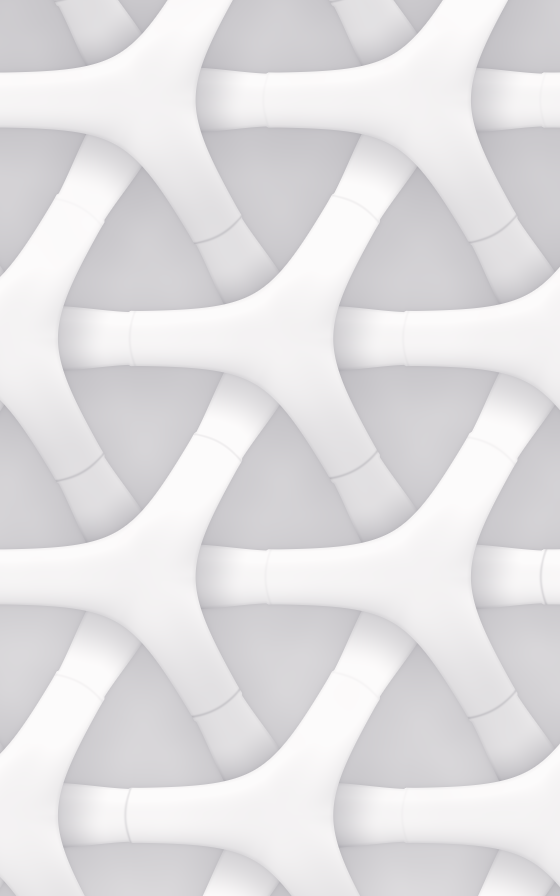
Reproduce this pattern procedurally as a Shadertoy shader.

```glsl
#define REPEATS_ACROSS 2.034
#define LATTICE_ORIGIN vec2(1.02, 2.025)
#define ARM_HALF_WIDTH 0.098
#define HUB_FLARE 0.067
#define END_FLARE 0.026
#define SEAM_AT 0.555
#define SHADOW_REACH 0.17
#define SHADOW_DEPTH 0.15
#define LIGHT_DIR vec2(-0.15, 0.95)
#define SHADE_COLOR vec3(0.722, 0.715, 0.735)
#define WHITE_COLOR vec3(0.990, 0.984, 0.984)

const float ROW_HEIGHT = 0.8660254;

// Position relative to the nearest of a hub's three arms
struct Arm {
    vec2 dir;
    float along, side, halfWidth, dist;
};

vec2 hash2(vec2 p) {
    vec3 q = fract(p.xyx * vec3(0.1031, 0.1030, 0.0973));
    q += dot(q, q.yzx + 33.33);
    return fract((q.xx + q.yz) * q.zy);
}

float cornerNoise(vec2 cell, vec2 corner, vec2 f) {
    return dot(hash2(cell + corner) * 2.0 - 1.0, f - corner);
}

float gradientNoise(vec2 p) {
    vec2 i = floor(p), f = fract(p);
    vec2 u = f * f * f * (f * (f * 6.0 - 15.0) + 10.0);
    float low = mix(cornerNoise(i, vec2(0, 0), f), cornerNoise(i, vec2(1, 0), f), u.x);
    float high = mix(cornerNoise(i, vec2(0, 1), f), cornerNoise(i, vec2(1, 1), f), u.x);
    return mix(low, high, u.y);
}

Arm nearestArm(vec2 p) {
    Arm arm;
    arm.along = -1.0;
    for (int k = 0; k < 3; k++) {
        float angle = radians(60.0 + 120.0 * float(k));
        vec2 dir = vec2(cos(angle), sin(angle));
        float along = dot(p, dir);
        if (along > arm.along) {
            arm.along = along;
            arm.dir = dir;
        }
    }
    arm.side = dot(p, vec2(-arm.dir.y, arm.dir.x));
    arm.halfWidth = ARM_HALF_WIDTH
        + HUB_FLARE * exp(-8.6 * (arm.along - 0.095))
        + END_FLARE * smoothstep(0.5, 0.85, arm.along)
        - 0.005 * smoothstep(SEAM_AT - 0.012, SEAM_AT, arm.along);
    float slope = 8.6 * HUB_FLARE * exp(-8.6 * (arm.along - 0.095));
    arm.dist = (abs(arm.side) - arm.halfWidth) * inversesqrt(1.0 + slope * slope);
    arm.dist = max(arm.dist, arm.along - 1.0);
    return arm;
}

float armTone(Arm arm, vec2 p, vec2 hubId) {
    // Rounded cross-section, blended to a radial normal at the hub
    float t = min(abs(arm.side) / arm.halfWidth, 1.0);
    vec2 across = vec2(-arm.dir.y, arm.dir.x) * sign(arm.side);
    float webbing = smoothstep(0.3, 1.0, abs(arm.side) / (arm.along * 1.732 + 1e-4));
    vec2 normal = normalize(mix(across, p / max(length(p), 1e-4), webbing));
    float tone = 0.953 + 0.09 * dot(LIGHT_DIR, normal) * pow(t, 2.4);
    tone += 0.08 * dot(LIGHT_DIR, arm.dir) * smoothstep(0.06, 0.5, arm.along);
    tone = min(tone, 0.987) - 0.03 * smoothstep(0.88, 1.0, t);

    // Hairline joint, strongest on the descending arms
    vec2 wear = hash2(hubId + arm.dir * 3.0);
    float offset = arm.along - SEAM_AT + 0.02 * t * t + 0.02 * (wear.y - 0.5);
    float strength = mix(0.015, 0.09, max(step(arm.dir.y, -0.5), pow(wear.x, 4.0)));
    tone -= strength * exp(-pow(offset / 0.005, 2.0));
    return tone + 0.012 * (wear.x - 0.5) * smoothstep(0.1, 0.5, arm.along);
}

void mainImage(out vec4 fragColor, in vec2 fragCoord) {
    float pixel = REPEATS_ACROSS / iResolution.x;
    vec2 p = fragCoord * pixel - LATTICE_ORIGIN;

    // Three hubs at the corners of the enclosing lattice triangle
    vec2 skewed = vec2(p.x - 0.5 * p.y / ROW_HEIGHT, p.y / ROW_HEIGHT);
    vec2 cell = floor(skewed), f = fract(skewed);
    vec2 ids[3];
    ids[0] = cell + (f.x + f.y < 1.0 ? vec2(0) : vec2(1));
    ids[1] = cell + vec2(1, 0);
    ids[2] = cell + vec2(0, 1);
    vec2 local[3];
    for (int k = 0; k < 3; k++)
        local[k] = p - vec2(ids[k].x + 0.5 * ids[k].y, ids[k].y * ROW_HEIGHT);

    // Farthest hub first, since each hub lies over its neighbours' arm ends
    for (int k = 0; k < 3; k++) {
        int j = k == 1 ? 1 : 0;
        if (length(local[j]) < length(local[j + 1])) {
            vec2 swapped = local[j]; local[j] = local[j + 1]; local[j + 1] = swapped;
            swapped = ids[j]; ids[j] = ids[j + 1]; ids[j + 1] = swapped;
        }
    }

    // Recessed backdrop, lighter towards the bottom
    float tone = mix(0.855, 0.815, fragCoord.y / iResolution.y);
    tone += 0.03 * gradientNoise(p * 2.3 + 7.0);
    float raised = 0.0;

    // Shadow then surface for every layer
    for (int k = 0; k < 3; k++) {
        Arm arm = nearestArm(local[k]);
        float casterDist = nearestArm(local[k] + vec2(-0.01, 0.035)).dist;
        float shadow = 1.0 - smoothstep(-0.03, SHADOW_REACH, casterDist);
        float contact = exp(-max(arm.dist, 0.0) / 0.009);
        tone -= mix(0.035, SHADOW_DEPTH, raised) * shadow + 0.035 * contact;
        float cover = clamp(0.5 - arm.dist / pixel, 0.0, 1.0);
        tone = mix(tone, armTone(arm, local[k], ids[k]), cover);
        raised = mix(raised, 1.0, cover);
    }

    tone += 0.008 * gradientNoise(p * 6.0);
    fragColor = vec4(mix(SHADE_COLOR, WHITE_COLOR, clamp((tone - 0.72) / 0.267, -0.3, 1.0)), 1.0);
}
```
